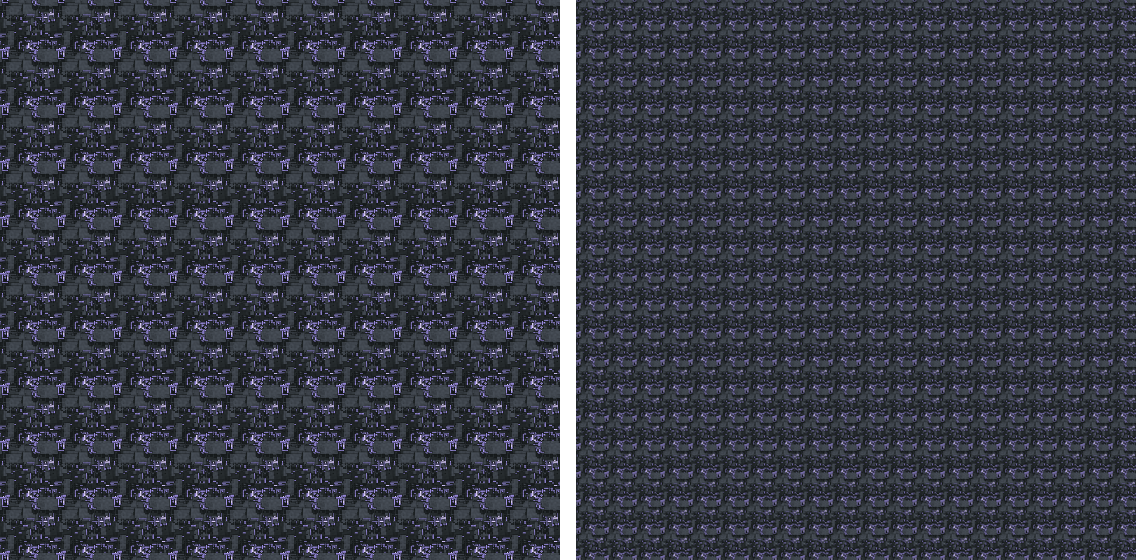
Left, the tile; right, the same tile 2 across and 2 down.
This pattern is drawn by a three.js fragment shader. Its source:

```glsl
varying vec2 vUv;

const float REPEATS = 10.0;
const float CELLS = 64.0;   // fine grid inside one tile
const float SOFT = 0.005;   // edge softness in tile units
const vec3 BLACK = vec3(0.075, 0.09, 0.095);
const vec3 DARK = vec3(0.14, 0.16, 0.17);
const vec3 SLATE = vec3(0.24, 0.263, 0.293);
const vec3 DUSK = vec3(0.34, 0.33, 0.49);
const vec3 VIOLET = vec3(0.62, 0.56, 0.90);
const vec3 PALE = vec3(0.86, 0.81, 0.98);

float hash(vec2 p) {
  vec3 q = fract(p.xyx * 0.1031);
  q += dot(q, q.yzx + 33.33);
  return fract((q.x + q.y) * q.z);
}

vec2 hash2(vec2 p) {
  return vec2(hash(p), hash(p + vec2(41.0, 17.0)));
}

vec2 snap(vec2 p) {
  return floor(p * CELLS + 0.5) / CELLS;
}

// Corner gradient of a lattice that wraps after period cells
float corner(vec2 cell, vec2 offset, vec2 f, vec2 period) {
  float a = 6.2832 * hash(mod(cell + offset, period) + 5.0);
  return dot(vec2(cos(a), sin(a)), f - offset);
}

float gradientNoise(vec2 p, vec2 period) {
  vec2 cell = floor(p);
  vec2 f = fract(p);
  vec2 u = f * f * (3.0 - 2.0 * f);
  float low = mix(corner(cell, vec2(0.0), f, period), corner(cell, vec2(1.0, 0.0), f, period), u.x);
  float high = mix(corner(cell, vec2(0.0, 1.0), f, period), corner(cell, vec2(1.0), f, period), u.x);
  return mix(low, high, u.y);
}

// Coverage of a box that wraps around the tile
float boxMask(vec2 p, vec2 centre, vec2 halfSize) {
  vec2 d = abs(fract(p - centre + 0.5) - 0.5) - halfSize;
  return 1.0 - smoothstep(-SOFT, SOFT, max(d.x, d.y));
}

// Overlapping small plates in dark and slate tones
vec3 addPlates(vec3 color, vec2 p) {
  for (int i = 0; i < 64; i++) {
    vec2 id = vec2(float(i), 7.0);
    vec2 size = hash2(id + 80.0);
    vec2 halfSize = snap(0.024 + 0.095 * size * size);
    vec2 centre = snap(hash2(id));
    float shade = hash(id + 160.0);
    vec3 tone = mix(DARK * (0.75 + 0.3 * size.x), SLATE * (0.88 + 0.2 * size.y), smoothstep(0.26, 0.44, shade));
    color = mix(color, BLACK, 0.45 * boxMask(p, centre, halfSize + 0.009));
    color = mix(color, tone, boxMask(p, centre, halfSize));
  }
  return color;
}

// Dark blocky specks gathered by smooth noise
vec3 addGrime(vec3 color, vec2 p, float amount) {
  vec2 cell = floor(p * CELLS * 0.5);
  vec2 centre = (cell + 0.5) / (CELLS * 0.5);
  float gather = smoothstep(-0.15, 0.35, gradientNoise(centre * 5.0, vec2(5.0)));
  float speck = step(hash(cell + 11.0), 0.8 * gather) * boxMask(p, centre, vec2(0.014));
  return mix(color, BLACK, amount * speck);
}

// Broad quiet panel with a dark rim
vec3 addPanel(vec3 color, vec2 p, vec2 centre, vec2 halfSize, float light) {
  color = mix(color, BLACK, 0.3 * boxMask(p, centre, halfSize + 0.012));
  return mix(color, SLATE * light, boxMask(p, centre, halfSize));
}

// Thin lit bars and dots scattered around a centre
vec3 addTraces(vec3 color, vec2 p, vec2 centre, vec2 spread, float seed, float glow) {
  for (int i = 0; i < 18; i++) {
    vec2 id = vec2(float(i), seed);
    vec2 pos = snap(centre + spread * (2.0 * hash2(id) - 1.0));
    vec2 pick = hash2(id + 60.0);
    vec2 bar = vec2(0.013 + 0.06 * pick.x * pick.x, 0.011);
    vec2 halfSize = pick.y < 0.58 ? bar : bar.yx;
    float level = hash(id + 120.0);
    vec3 tone = mix(DUSK, VIOLET, glow * smoothstep(0.0, 0.6, level));
    tone = mix(tone, PALE, glow * step(0.88, level));
    color = mix(color, BLACK, 0.5 * boxMask(p, pos, halfSize + 0.011));
    color = mix(color, tone, boxMask(p, pos, halfSize));
  }
  return color;
}

void main() {
  vec2 p = fract(vUv * REPEATS);

  // Dense underlay
  vec3 color = addPlates(DARK, p);
  color = addGrime(color, p, 0.85);
  color = addTraces(color, p, vec2(0.5), vec2(0.5), 3.0, 0.6);
  color = addTraces(color, p, vec2(0.5, 0.45), vec2(0.5, 0.3), 19.0, 0.75);

  // Broad panels
  color = addPanel(color, p, vec2(0.85, 0.01), vec2(0.19, 0.12), 1.08);
  color = addPanel(color, p, vec2(0.24, 0.81), vec2(0.135, 0.085), 1.04);
  color = addPanel(color, p, vec2(0.20, 0.32), vec2(0.055, 0.13), 1.0);
  color = addPanel(color, p, vec2(0.85, 0.51), vec2(0.05, 0.07), 0.98);
  color = addGrime(color, p, 0.2);

  // Lit clusters
  color = addTraces(color, p, vec2(0.57, 0.21), vec2(0.12, 0.075), 31.0, 1.0);
  color = addTraces(color, p, vec2(0.62, 0.99), vec2(0.045, 0.13), 43.0, 1.0);
  color = addTraces(color, p, vec2(0.1, 0.05), vec2(0.07, 0.13), 57.0, 1.0);
  color = addTraces(color, p, vec2(0.84, 0.7), vec2(0.15, 0.08), 71.0, 0.9);
  color = addTraces(color, p, vec2(0.93, 0.3), vec2(0.12, 0.11), 89.0, 0.75);

  // Fine mottling
  color *= 1.0 + 0.2 * gradientNoise(p * 24.0, vec2(24.0));
  gl_FragColor = vec4(color, 1.0);
}
```
